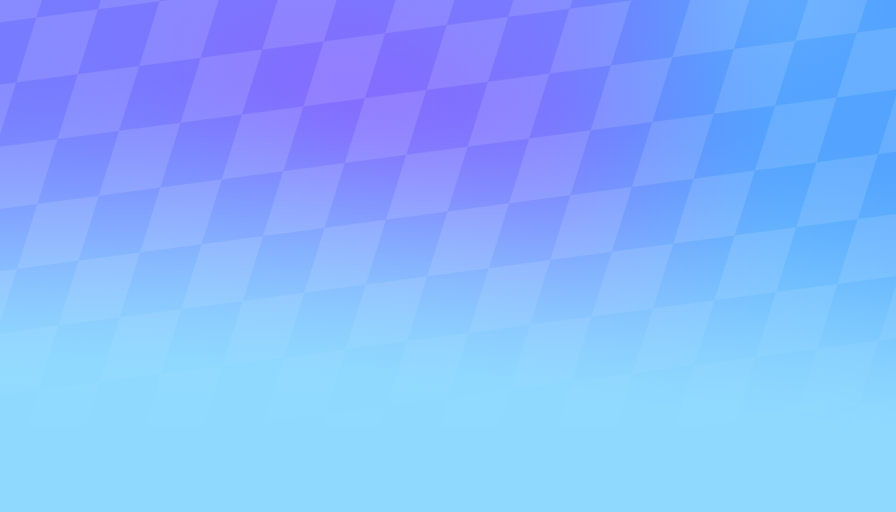
Reproduce this background procedurally as a WebGL 1 fragment shader.

```glsl
precision highp float;

uniform vec2 u_resolution;

const vec3 VIOLET = vec3(0.465, 0.485, 1.0);
const vec3 PURPLE = vec3(0.520, 0.420, 1.0);
const vec3 AZURE = vec3(0.325, 0.640, 1.0);
const vec3 PALE_AZURE = vec3(0.430, 0.690, 1.0);
const vec3 SKY = vec3(0.560, 0.852, 1.0);

// Lattice of slanted cells, in units of the canvas height
const vec2 LATTICE_ORIGIN = vec2(0.4726, 0.7763);
const vec2 ROW_STEP = vec2(0.1201, 0.0160);
const vec2 COLUMN_STEP = vec2(-0.0395, -0.1267);
const float CELL_LIGHT = 0.12;

const float FADE_TOP = 0.863;
const float FADE_BOTTOM = 0.247;
const float FADE_SAG = 0.13;
const float DOT_COUNT = 100.0;
const float DOT_STRENGTH = 0.006;

float glow(vec2 p, vec2 center, vec2 radius) {
  vec2 d = (p - center) / radius;
  return exp(-dot(d, d));
}

// Coordinates of a point along the two lattice steps
vec2 latticeCoords(vec2 p) {
  vec2 d = p - LATTICE_ORIGIN;
  float det = ROW_STEP.x * COLUMN_STEP.y - ROW_STEP.y * COLUMN_STEP.x;
  return vec2(d.x * COLUMN_STEP.y - d.y * COLUMN_STEP.x,
              ROW_STEP.x * d.y - ROW_STEP.y * d.x) / det;
}

// Smooth checkerboard: 1 in light cells, 0 in dark cells
float checker(vec2 cell, float softness) {
  vec2 wave = 0.5 - abs(mod(cell + 0.5, 2.0) - 1.0);
  vec2 side = clamp(wave / softness, -1.0, 1.0);
  return 0.5 + 0.5 * side.x * side.y;
}

// Violet to azure across, sinking into sky blue below
vec3 backdrop(vec2 uv) {
  vec3 color = VIOLET;
  vec2 tilted = vec2(uv.x, uv.y + 0.5 * (uv.x - 0.4));
  color = mix(color, PURPLE, 0.9 * glow(tilted, vec2(0.41, 0.80), vec2(0.22, 0.24)));
  color = mix(color, AZURE, smoothstep(0.58, 0.90, uv.x));
  color = mix(color, PALE_AZURE, 0.4 * glow(uv, vec2(0.87, 1.0), vec2(0.08, 0.12)));
  float height = uv.y + FADE_SAG * uv.x * uv.x;
  return mix(color, SKY, 1.0 - smoothstep(FADE_BOTTOM, FADE_TOP, height));
}

void main() {
  vec2 uv = gl_FragCoord.xy / u_resolution;
  vec2 p = gl_FragCoord.xy / u_resolution.y;
  vec3 color = backdrop(uv);

  // Checkered light, dissolving toward the bottom
  float softness = 0.6 / (u_resolution.y * ROW_STEP.x);
  float patternFade = smoothstep(0.10, 0.58, uv.y);
  float light = checker(latticeCoords(p), softness);
  color = mix(color, vec3(1.0), CELL_LIGHT * light * patternFade);

  // Fine diagonal dot grain
  vec2 grain = cos(6.28319 * DOT_COUNT * vec2(p.x + p.y, p.x - p.y));
  color += DOT_STRENGTH * grain.x * grain.y * patternFade;

  gl_FragColor = vec4(clamp(color, 0.0, 1.0), 1.0);
}
```
